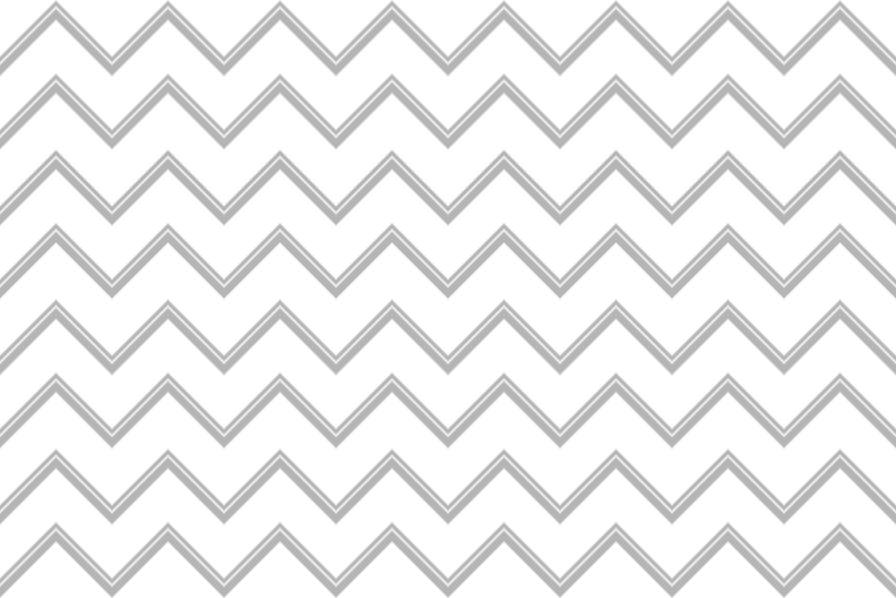
Write a Shadertoy shader that draws this pattern.

```glsl
// Grey chevron stripes on white, each split by a thin pale line near its top.
// A triangle wave bends the rows; box-filtered ramps give the stripe and line
// smooth edges. Every second row sits slightly higher; whole repeats tile.

#define COLUMNS 8.0        // zigzags across
#define ROWS 8.0           // stripes down, even so that the row jog wraps
#define AMPLITUDE 0.75     // peak to trough, in row heights
#define BAND_TOP 0.01      // upper stripe edge below the row line
#define BAND_WIDTH 0.255   // stripe thickness, measured vertically
#define LINE_TOP 0.083     // upper edge of the pale line
#define LINE_WIDTH 0.034   // pale line thickness
#define ROW_JOG 0.02       // upward shift of odd rows
#define SOFTNESS 0.045     // edge blur in row heights
#define PAPER vec3(1.0)
#define GREY vec3(0.71)

// Triangle wave: 0 at the peaks, 1 at the troughs, period 1.
float zigzag(float x) {
    return abs(2.0 * fract(x) - 1.0);
}

// Coverage of a stripe starting at top, filtered over the given blur width.
float stripe(float depth, float top, float width, float blur) {
    float enter = clamp((depth - top) / blur + 0.5, 0.0, 1.0);
    float leave = clamp((depth - top - width) / blur + 0.5, 0.0, 1.0);
    return enter - leave;
}

void mainImage(out vec4 fragColor, in vec2 fragCoord) {
    vec2 cell = fragCoord / iResolution.xy * vec2(COLUMNS, ROWS);

    // Depth below the bent row lines, counted downward from the top edge
    float depth = ROWS - cell.y - AMPLITUDE * zigzag(cell.x);
    float row = floor(depth + 0.35);
    float local = depth - row + ROW_JOG * mod(row, 2.0);

    // Change of depth over one pixel, known from the slope
    vec2 slope = vec2(2.0 * AMPLITUDE * COLUMNS, ROWS) / iResolution.xy;
    float blur = max(SOFTNESS, length(slope));

    // Grey stripe minus its pale line
    float ink = stripe(local, BAND_TOP, BAND_WIDTH, blur)
              - stripe(local, LINE_TOP, LINE_WIDTH, blur);
    fragColor = vec4(mix(PAPER, GREY, clamp(ink, 0.0, 1.0)), 1.0);
}
```
